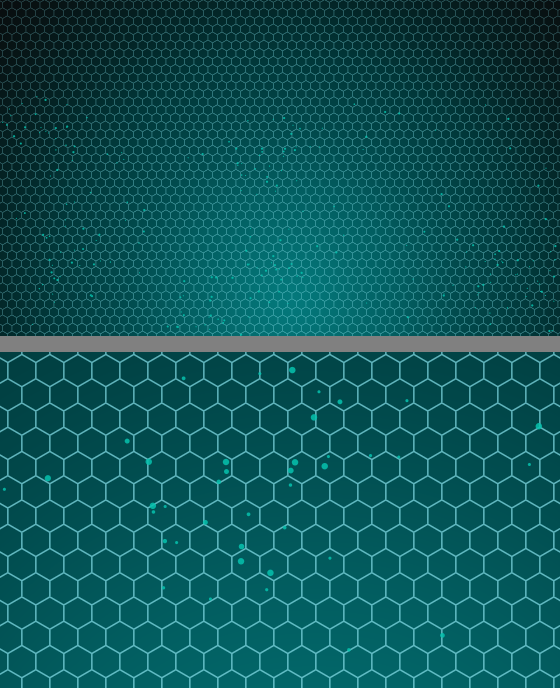
Top, the full canvas; bottom, a detail of the centre.
Give the GLSL for this pattern, as a WebGL 2 fragment shader.

```glsl
#version 300 es
precision highp float;
// Fine honeycomb of pale lines over a teal radial glow, sprinkled with clustered dots.

uniform vec2 u_resolution;
out vec4 fragColor;

const float TAU = 6.2831853;
const float CELLS_ACROSS = 60.0;
const float LINE_WIDTH = 0.00092;
const vec2 GRID_INSET = vec2(0.013, 0.009);
const vec2 GLOW_CENTER = vec2(0.52, 0.065);

const vec3 GLOW_CORE = vec3(0.015, 0.49, 0.50);
const vec3 GLOW_MID  = vec3(0.005, 0.32, 0.33);
const vec3 GLOW_RIM  = vec3(0.005, 0.17, 0.175);
const vec3 NIGHT     = vec3(0.035, 0.05, 0.055);
const vec3 LINE_TINT = vec3(0.50, 0.85, 0.89);
const vec3 DOT_TINT  = vec3(0.02, 0.76, 0.68);

const int CLUSTERS = 7;
const int DOTS_PER_CLUSTER = 24;
const int STRAY_DOTS = 70;
const vec2 CLUSTER_CENTERS[CLUSTERS] = vec2[](
    vec2(0.085, 0.358), vec2(0.488, 0.319), vec2(0.124, 0.130),
    vec2(0.488, 0.117), vec2(0.859, 0.091), vec2(0.970, 0.078),
    vec2(0.371, 0.033));

// Three pseudo-random values in 0..1 from one seed.
vec3 hash3(float seed) {
    vec3 p = fract(vec3(seed) * vec3(0.1031, 0.1030, 0.0973));
    p += dot(p, p.yzx + 33.33);
    return fract((p.xxy + p.yzz) * p.zyx);
}

// Distance to the nearest edge of a pointy-topped hexagon grid of unit width.
float hexEdgeDistance(vec2 p) {
    vec2 pitch = vec2(1.0, sqrt(3.0));
    vec2 a = mod(p + 0.5 * pitch, pitch) - 0.5 * pitch;
    vec2 b = mod(p, pitch) - 0.5 * pitch;
    vec2 q = abs(dot(a, a) < dot(b, b) ? a : b);
    return 0.5 - max(q.x, dot(q, 0.5 * pitch));
}

// Share of a pixel covered by a line, also for lines thinner than a pixel.
float lineCoverage(float dist, float width, float pixel) {
    float reach = 0.5 * (width + pixel);
    return clamp((reach - dist) / pixel, 0.0, min(1.0, width / pixel));
}

float dotCoverage(vec2 p, vec2 center, float radius, float pixel) {
    return clamp((radius - length(p - center)) / pixel + 0.5, 0.0, 1.0);
}

// Mostly small dots with some larger ones.
float dotRadius(float pick) {
    return mix(0.0009, 0.0019, smoothstep(0.3, 0.8, pick));
}

vec3 glowColor(float d) {
    vec3 color = mix(GLOW_CORE, GLOW_MID, smoothstep(-0.08, 0.34, d));
    color = mix(color, GLOW_RIM, smoothstep(0.18, 0.58, d));
    return mix(color, NIGHT, smoothstep(0.42, 0.78, d));
}

// Dots gathered around one center, denser toward the middle.
float clusterDots(vec2 p, vec2 center, float spread, float seed, float pixel) {
    float cover = 0.0;
    for (int i = 0; i < DOTS_PER_CLUSTER; i++) {
        vec3 h = hash3(seed + float(i) * 1.37);
        float angle = TAU * h.x;
        vec2 pos = center + spread * pow(h.y, 0.7) * vec2(cos(angle), sin(angle));
        cover = max(cover, dotCoverage(p, pos, dotRadius(h.z), pixel));
    }
    return cover;
}

// Loose dots spread over the given area.
float strayDots(vec2 p, vec2 area, float seed, float pixel) {
    float cover = 0.0;
    for (int i = 0; i < STRAY_DOTS; i++) {
        vec3 h = hash3(seed + float(i) * 2.71);
        cover = max(cover, dotCoverage(p, h.xy * area, dotRadius(h.z), pixel));
    }
    return cover;
}

void main() {
    float pixel = 1.0 / u_resolution.x;
    float height = u_resolution.y * pixel;
    vec2 p = gl_FragCoord.xy * pixel;

    // Background glow
    float glowDistance = length(p - GLOW_CENTER);
    vec3 color = glowColor(glowDistance);

    // Honeycomb, fainter far from the glow
    vec2 gridOrigin = vec2(GRID_INSET.x, height - GRID_INSET.y);
    float edge = hexEdgeDistance((p - gridOrigin) * CELLS_ACROSS) / CELLS_ACROSS;
    float strength = mix(0.75, 0.42, smoothstep(0.3, 0.78, glowDistance));
    color = mix(color, LINE_TINT, strength * lineCoverage(edge, LINE_WIDTH, pixel));

    // Dots
    float dots = strayDots(p, vec2(1.0, 0.7 * height), 401.0, pixel);
    for (int i = 0; i < CLUSTERS; i++) {
        float seed = 17.0 + 53.0 * float(i);
        dots = max(dots, clusterDots(p, CLUSTER_CENTERS[i], 0.075, seed, pixel));
    }
    color = mix(color, DOT_TINT, 0.85 * dots);

    fragColor = vec4(color, 1.0);
}
```
